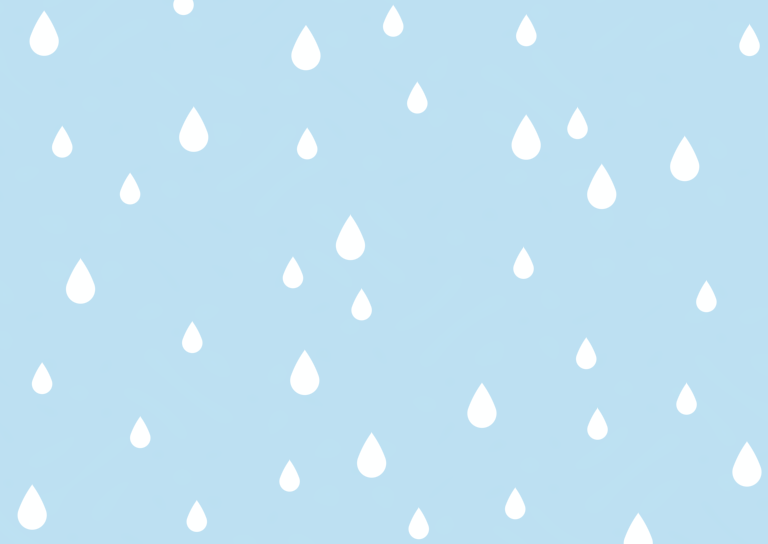
Write a WebGL 2 fragment shader that draws this pattern.

```glsl
#version 300 es
precision highp float;
// White raindrops of two sizes scattered over a flat pale blue sky.

uniform vec2 u_resolution;
out vec4 fragColor;

vec2 hash2(vec2 cell) {
    vec2 mixed = vec2(dot(cell, vec2(127.1, 311.7)), dot(cell, vec2(269.5, 183.3)));
    return fract(sin(mixed + 4.7) * 43758.5453);
}

// Signed distance to an upright drop: a unit circle whose sides
// continue as two wide arcs that meet in a tip above it.
float dropDistance(vec2 p) {
    const float tipHeight = 2.1;
    const float joinAngle = 0.35;
    vec2 join = vec2(cos(joinAngle), sin(joinAngle));
    float arcOffset = (tipHeight * tipHeight - 1.0) / (2.0 - 2.0 * tipHeight * join.y);
    p.x = abs(p.x);
    bool aboveJoin = p.y * join.x > p.x * join.y;
    return aboveJoin ? length(p + arcOffset * join) - arcOffset - 1.0 : length(p) - 1.0;
}

// Distance to the nearest drop on a jittered grid with staggered columns.
float rainDistance(vec2 uv) {
    const float cellSize = 0.202;
    vec2 grid = uv / cellSize;
    float nearest = 1.0;
    for (int i = -1; i <= 1; i++) {
        float column = floor(grid.x) + float(i);
        float stagger = 0.5 * mod(column, 2.0);
        for (int j = -1; j <= 1; j++) {
            float row = floor(grid.y - stagger) + float(j);
            vec2 cell = vec2(column, row);
            vec2 jitter = (hash2(cell) - 0.5) * vec2(0.68, 0.54);
            vec2 center = (cell + vec2(0.5, 0.5 + stagger) + jitter) * cellSize;
            bool isLarge = fract(dot(cell, vec2(0.382, 0.57))) < 0.37;
            float radius = isLarge ? 0.0268 : 0.0188;
            vec2 local = (uv - center) / radius + vec2(0.0, 0.55);
            nearest = min(nearest, dropDistance(local) * radius);
        }
    }
    return nearest;
}

void main() {
    vec2 uv = gl_FragCoord.xy / u_resolution.y;

    // Sky with a barely visible mottling
    float mottling = sin(uv.x * 31.0 + 2.0 * sin(uv.y * 23.0))
                   * sin(uv.y * 37.0 + 2.0 * sin(uv.x * 19.0));
    vec3 sky = vec3(0.741, 0.879, 0.949) + 0.002 * mottling;

    // Drops with smoothed edges
    float edge = max(0.8 / u_resolution.y, 0.0012);
    float coverage = 1.0 - smoothstep(-edge, edge, rainDistance(uv));
    fragColor = vec4(mix(sky, vec3(0.995, 1.0, 1.0), coverage), 1.0);
}
```
